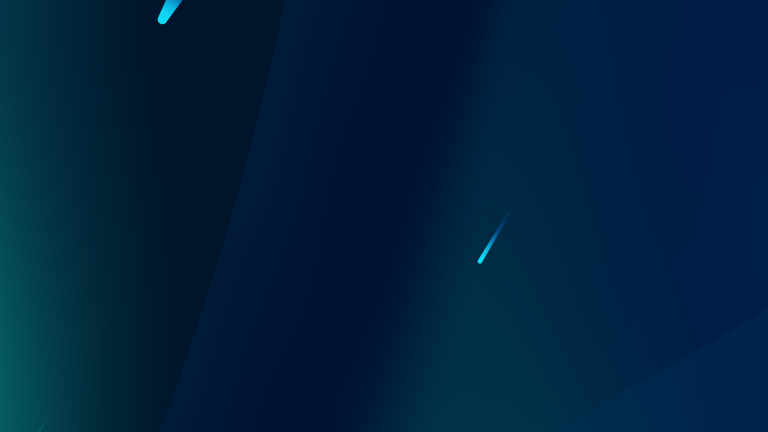
Give the GLSL for this background, as a WebGL 2 fragment shader.

```glsl
#version 300 es
precision highp float;
// Deep blue night backdrop: curved translucent panels, teal glows and slanted light streaks.

uniform vec2 u_resolution;
out vec4 fragColor;

// Palette
const vec3 NAVY       = vec3(0.000, 0.070, 0.195);
const vec3 NAVY_EDGE  = vec3(0.000, 0.105, 0.220);
const vec3 PANEL_DARK = vec3(0.000, 0.078, 0.165);
const vec3 TEAL_TOP   = vec3(0.010, 0.215, 0.285);
const vec3 TEAL_LOW   = vec3(0.020, 0.365, 0.380);
const vec3 GLOW_TOP   = vec3(0.000, 0.130, 0.250);
const vec3 GLOW_LOW   = vec3(0.005, 0.205, 0.290);
const vec3 RIGHT_BLUE = vec3(0.000, 0.112, 0.270);
const vec3 CORNER     = vec3(0.000, 0.175, 0.320);
const vec3 HEAD_CYAN  = vec3(0.060, 0.860, 0.970);
const vec3 TAIL_BLUE  = vec3(0.020, 0.300, 0.600);

// Layout, in units of canvas height
const vec3  LEFT_EDGE    = vec3(0.370, 0.372, -0.082); // x as a quadratic of y
const vec3  CORNER_EDGE  = vec3(1.273, 0.530, 0.076);  // start x, slope, bend
const vec2  GLOW_START   = vec2(0.750, 0.330);         // x at the base, slant
const vec2  GLOW_WIDTH   = vec2(0.300, 0.130);         // softness at base and top
const float CORNER_ALPHA = 0.45;
const float RIPPLE       = 0.003;

// Streaks: head.xy and tail.xy, then head radius, tail radius, opacity
const int STREAKS = 3;
const vec4 STREAK_LINE[STREAKS] = vec4[](
    vec4(0.376, 0.955, 0.463, 1.104),
    vec4(1.111, 0.395, 1.194, 0.534),
    vec4(0.090, 0.000, 0.127, 0.063));
const vec3 STREAK_SHAPE[STREAKS] = vec3[](
    vec3(0.011, 0.029, 1.00),
    vec3(0.0053, 0.003, 1.00),
    vec3(0.003, 0.002, 0.10));

// Coverage of a half plane or shape, smoothed over one pixel
float cover(float dist, float pixel) {
    return 1.0 - smoothstep(-0.7 * pixel, 0.7 * pixel, dist);
}

// Returns x: distance to a tapered capsule, y: position from head to tail
vec2 taperedStreak(vec2 p, vec4 line, vec2 radii) {
    vec2 axis = line.zw - line.xy;
    vec2 rel = p - line.xy;
    float along = clamp(dot(rel, axis) / dot(axis, axis), 0.0, 1.0);
    return vec2(length(rel - axis * along) - mix(radii.x, radii.y, along), along);
}

// Central navy field that turns into the slanted teal glow on the right
vec3 backdrop(vec2 p) {
    float leftX = LEFT_EDGE.x + p.y * (LEFT_EDGE.y + p.y * LEFT_EDGE.z);
    vec3 base = mix(NAVY_EDGE, NAVY, smoothstep(0.0, 0.30, p.x - leftX));
    float start = GLOW_START.x + GLOW_START.y * p.y;
    float width = mix(GLOW_WIDTH.x, GLOW_WIDTH.y, p.y);
    vec3 glow = mix(GLOW_LOW, GLOW_TOP, pow(clamp(p.y, 0.0, 1.0), 0.75));
    float toBlue = smoothstep(1.10, 1.68, p.x + 0.08 * (p.y - 0.5));
    glow = mix(glow, RIGHT_BLUE, toBlue);
    return mix(base, glow, smoothstep(0.0, width, p.x - start));
}

// Left panel: teal at the rim sinking into near black
vec3 leftPanel(vec2 p) {
    vec3 rim = mix(TEAL_LOW, TEAL_TOP, smoothstep(0.0, 1.0, p.y));
    float fade = 1.0 - clamp(p.x / 0.46, 0.0, 1.0);
    return mix(PANEL_DARK, rim, pow(fade, 1.7));
}

void main() {
    float pixel = 1.0 / u_resolution.y;
    vec2 p = gl_FragCoord.xy * pixel;
    vec3 color = backdrop(p);

    // Lighter curved panel in the lower right
    float cx = p.x - CORNER_EDGE.x;
    float cornerY = cx * (CORNER_EDGE.y + CORNER_EDGE.z * max(cx, 0.0));
    color = mix(color, CORNER, CORNER_ALPHA * cover((p.y - cornerY) * 0.87, pixel));

    // Left panel behind a curved edge
    float leftX = LEFT_EDGE.x + p.y * (LEFT_EDGE.y + p.y * LEFT_EDGE.z);
    color = mix(color, leftPanel(p), cover((p.x - leftX) * 0.95, pixel));

    // Faint layered ripples
    float ripple = sin(9.0 * p.x - 4.0 * p.y) + 0.5 * sin(17.0 * p.x + 6.0 * p.y);
    color += RIPPLE * ripple * vec3(0.0, 1.0, 0.8);

    // Streaks, bright at the head and fading along the tail
    for (int i = 0; i < STREAKS; i++) {
        vec3 shape = STREAK_SHAPE[i];
        vec2 s = taperedStreak(p, STREAK_LINE[i], shape.xy);
        vec3 tint = mix(HEAD_CYAN, TAIL_BLUE, smoothstep(0.0, 0.6, s.y));
        float alpha = shape.z * cover(s.x, pixel) * (1.0 - smoothstep(0.2, 1.0, s.y));
        color = mix(color, tint, alpha);
    }

    fragColor = vec4(clamp(color, 0.0, 1.0), 1.0);
}
```
